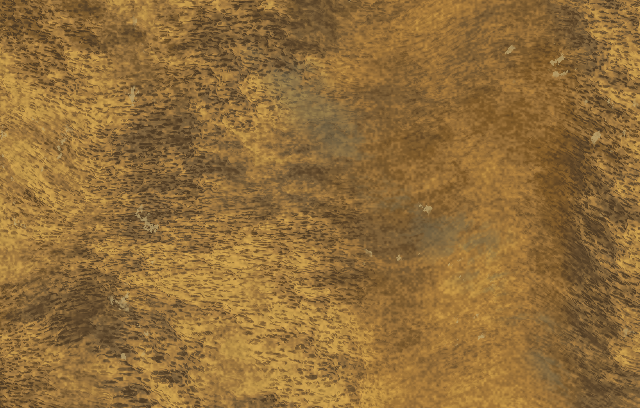
Give the GLSL for this texture, as a WebGL 1 fragment shader.

```glsl
precision highp float;
uniform vec2 u_resolution;

#define PATCH_SCALE 4.0
#define PATCH_GAIN 0.52
#define BAND_GAIN 0.38
#define STREAK_SCALE vec2(10.0, 27.0)
#define STREAK_GAIN 0.5
#define GRAIN_SCALE vec2(46.0, 125.0)
#define GRAIN_GAIN 1.5
#define SPECKLE_SCALE 180.0
#define SPECKLE_GAIN 1.0
#define FLOW_ANGLE -0.24
#define FLOW_BEND 0.15
#define CONTRAST 1.6

const vec3 UMBER = vec3(0.37, 0.28, 0.17);
const vec3 GREY_BROWN = vec3(0.47, 0.37, 0.23);
const vec3 WARM_BROWN = vec3(0.49, 0.36, 0.18);
const vec3 OCHRE = vec3(0.57, 0.43, 0.24);
const vec3 SAND = vec3(0.64, 0.48, 0.25);
const vec3 GOLD = vec3(0.75, 0.59, 0.29);
const vec3 SLATE = vec3(0.43, 0.40, 0.30);
const vec3 CHALK = vec3(0.74, 0.65, 0.44);

vec2 hash2(vec2 p) {
  vec2 k = vec2(dot(p, vec2(127.1, 311.7)), dot(p, vec2(269.5, 183.3)));
  return fract(sin(k) * 43758.5);
}

float valueNoise(vec2 p) {
  vec2 i = floor(p), f = fract(p);
  f = f * f * (3.0 - 2.0 * f);
  float low = mix(hash2(i).x, hash2(i + vec2(1.0, 0.0)).x, f.x);
  float high = mix(hash2(i + vec2(0.0, 1.0)).x, hash2(i + 1.0).x, f.x);
  return mix(low, high, f.y);
}

mat2 rotation(float a) {
  return mat2(cos(a), -sin(a), sin(a), cos(a));
}

// Layered noise, scaled to zero mean and unit spread
float fractal(vec2 p) {
  float sum = 0.0, amp = 0.5;
  for (int i = 0; i < 6; i++) {
    sum += amp * (valueNoise(p) - 0.5);
    p = rotation(0.2) * p * 2.03 + 17.3;
    amp *= 0.62;
  }
  return sum / 0.12;
}

// Distance to the nearest scattered point
float cellular(vec2 p) {
  vec2 i = floor(p), f = fract(p);
  float nearest = 4.0;
  for (int y = -1; y <= 1; y++) {
    for (int x = -1; x <= 1; x++) {
      vec2 cell = vec2(float(x), float(y));
      vec2 d = cell + hash2(i + cell) - f;
      nearest = min(nearest, dot(d, d));
    }
  }
  return sqrt(nearest);
}

float ramp(float low, float high, float v) {
  return clamp((v - low) / (high - low), 0.0, 1.0);
}

// Colour ramp from shadow to highlight, tone spread evenly over 0..1
vec3 pigment(float tone, float warmth) {
  vec3 c = mix(UMBER, mix(GREY_BROWN, WARM_BROWN, warmth), ramp(0.04, 0.22, tone));
  c = mix(c, OCHRE, ramp(0.28, 0.5, tone));
  c = mix(c, SAND, ramp(0.52, 0.74, tone));
  return mix(c, GOLD, ramp(0.78, 0.97, tone));
}

void main() {
  vec2 p = gl_FragCoord.xy / u_resolution.y;

  // Bent flow field that the brushed marks follow
  vec2 bend = vec2(valueNoise(p * 3.0 + 4.7), valueNoise(p * 3.0 + 31.2)) - 0.5;
  vec2 flow = rotation(FLOW_ANGLE) * (p + FLOW_BEND * bend);

  // Worn, calmer zone right of the middle
  float calm = smoothstep(0.75, 1.0, p.x + 0.2 * bend.x)
             * (1.0 - smoothstep(1.2, 1.42, p.x + 0.5 * bend.y));

  // Broad bands and ragged, crisp-edged patches
  float band = cos(10.5 * (p.x - 0.66 + 0.3 * (p.y - 0.4)) + 3.0 * bend.x)
             + 0.5 * sin(8.0 * p.y - 3.0 * p.x + 3.0 * bend.y);
  float body = fractal(p * PATCH_SCALE + 0.7 * bend + 8.1);
  float crisp = body + 0.5 * sin(2.2 * body) * (1.0 - calm);
  float streak = fractal(flow * STREAK_SCALE + 0.4 * body);

  // Short dark dashes, thinning out in places
  float density = 0.25 + 0.75 * smoothstep(-1.2, 0.8, fractal(p * 5.0 + 53.0));
  float jitter = 0.45 * streak + 0.25 * body;
  float dash = 1.0 - smoothstep(0.16, 0.46, cellular(flow * GRAIN_SCALE + jitter));
  float speckle = valueNoise(p * SPECKLE_SCALE) + 0.7 * valueNoise(flow * vec2(60.0, 110.0)) - 0.85;

  float level = 0.08 + BAND_GAIN * band * mix(1.0, 0.6, calm)
              + PATCH_GAIN * crisp * mix(1.0, 0.7, calm)
              + STREAK_GAIN * streak * mix(1.0, 0.35, calm)
              + GRAIN_GAIN * (0.3 - dash) * density * mix(1.0, 0.25, calm)
              + SPECKLE_GAIN * speckle * mix(1.0, 0.8, calm);
  float tone = 1.0 / (1.0 + exp(-CONTRAST * level));

  float hue = fractal(p * 3.0 + 91.0);
  float warmth = clamp(0.3 + 0.35 * hue + 0.35 * calm, 0.0, 1.0);
  vec3 colour = pigment(tone, warmth);
  colour += calm * vec3(0.012, -0.004, -0.02);

  // Surface relief keeps the lightest and darkest areas textured
  colour *= 1.0 + 0.12 * speckle + 0.16 * (0.25 - dash) * density * (1.0 - 0.7 * calm);

  // Faint slate stains along a falling diagonal, and sparse chalky scuffs
  float diagonal = abs(p.x + 0.75 * p.y - 1.38 + 0.2 * bend.y);
  float stain = (1.0 - smoothstep(0.02, 0.13, diagonal)) * smoothstep(0.2, 2.0, 0.6 * streak - hue);
  colour = mix(colour, SLATE, 0.5 * stain);
  float scuff = smoothstep(1.5, 1.9, fractal(flow.yx * vec2(24.0, 34.0) + 211.0));
  scuff *= smoothstep(1.1, 1.7, fractal(p * 6.0 + 137.0));
  colour = mix(colour, CHALK, 0.75 * scuff);

  gl_FragColor = vec4(colour, 1.0);
}
```
